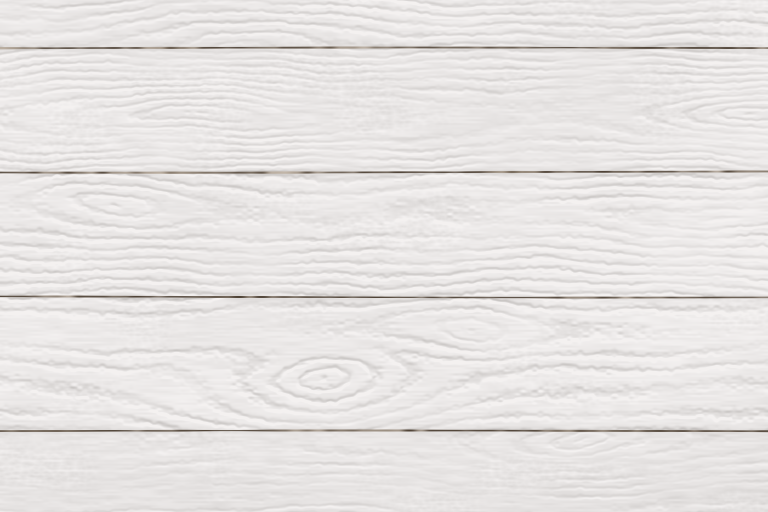
Give the GLSL for this texture, as a Shadertoy shader.

```glsl
// White painted wooden boards with raised grain, knots and dark seams.

const vec3 PAINT_LIGHT = vec3(0.955, 0.945, 0.943);
const vec3 PAINT_SHADE = vec3(0.71, 0.695, 0.685);
const vec3 SEAM_DARK   = vec3(0.30, 0.25, 0.20);
const vec3 SEAM_TAN    = vec3(0.71, 0.65, 0.58);

const int   SEAMS = 4;
const int   KNOTS_PER_BOARD = 2;
const float SEAM_HALF_WIDTH = 0.0019;
const float RELIEF_STEP     = 0.0025;
const float RELIEF_STRENGTH = 0.42;
const float GROOVE_TINT     = 0.15;
const float FIBRE_STRENGTH  = 0.16;
const float KNOT_BLEND      = 0.035;

// Per board, from the bottom up: rings per unit height and groove depth.
const float RINGS[5] = float[5](66.0, 49.0, 50.0, 70.0, 54.0);
const float DEPTH[5] = float[5](0.45, 1.0, 0.85, 0.6, 0.75);
const float SEAM_Y[4] = float[4](0.158, 0.420, 0.664, 0.906);

// Grain centres: x, y, sideways ring density, reach before grain runs straight.
const vec4 KNOTS[10] = vec4[10](
    vec4(1.12, 0.140, 0.30, 0.20), vec4(0.30, -0.10, 0.08, 0.90),
    vec4(0.625, 0.256, 0.45, 0.25), vec4(0.93, 0.355, 0.35, 0.14),
    vec4(0.244, 0.600, 0.27, 0.60), vec4(1.40, 0.580, 0.12, 0.40),
    vec4(0.39, 0.770, 0.12, 0.80), vec4(1.47, 0.775, 0.25, 0.35),
    vec4(0.45, 0.900, 0.30, 0.30), vec4(1.05, 0.880, 0.12, 0.50));

vec2 hash2(vec2 p) {
    vec3 q = fract(p.xyx * vec3(0.1031, 0.1030, 0.0973));
    q += dot(q, q.yzx + 33.33);
    return fract((q.xx + q.yz) * q.zy);
}

float smoothNoise(vec2 p) {
    vec2 i = floor(p), f = fract(p);
    f = f * f * (3.0 - 2.0 * f);
    vec2 e = vec2(0.0, 1.0);
    return mix(mix(hash2(i).x, hash2(i + e.yx).x, f.x),
               mix(hash2(i + e.xy).x, hash2(i + e.yy).x, f.x), f.y);
}

// Distance to the nearest scattered feature point.
float cellular(vec2 p) {
    vec2 cell = floor(p);
    float nearest = 2.0;
    for (int y = -1; y <= 1; y++)
        for (int x = -1; x <= 1; x++) {
            vec2 c = cell + vec2(x, y);
            nearest = min(nearest, length(c + hash2(c) - p));
        }
    return nearest;
}

float smoothMin(float a, float b, float k) {
    float h = max(k - abs(a - b), 0.0) / k;
    return min(a, b) - 0.25 * h * h * k;
}

// Ring distance around the knots of one board, bent by layered sines.
float grainField(vec2 p, int board) {
    float seed = float(board) * 2.7;
    p.y += 0.007 * sin(p.x * 7.0 + seed + 9.0 * p.y)
         + 0.004 * sin(p.x * 17.0 - 23.0 * p.y + seed * 2.0)
         + 0.0015 * sin(p.x * 41.0 + 50.0 * p.y + seed);
    p.x += 0.016 * sin(p.y * 34.0 + seed) + 0.007 * sin(p.y * 83.0 + p.x * 9.0);
    float field = 10.0;
    for (int i = 0; i < KNOTS_PER_BOARD; i++) {
        vec4 knot = KNOTS[board * KNOTS_PER_BOARD + i];
        vec2 d = p - knot.xy;
        d.x *= knot.z * knot.w / sqrt(knot.w * knot.w + d.x * d.x);
        field = smoothMin(field, length(d), KNOT_BLEND);
    }
    return field;
}

// Groove depth 0..1, uneven along the grain.
float groove(vec2 p, int board) {
    float phase = grainField(p, board) * RINGS[board];
    phase += 0.24 * (smoothNoise(p * vec2(90.0, 150.0)) - 0.5);
    float ring = 0.5 + 0.5 * cos(6.2832 * phase);
    float wear = smoothstep(0.15, 0.8, smoothNoise(p * vec2(6.0, 22.0) + 7.0));
    return pow(ring, 3.0) * mix(0.3, 1.0, wear) * DEPTH[board];
}

void mainImage(out vec4 fragColor, in vec2 fragCoord) {
    vec2 p = fragCoord / iResolution.y;
    float pixel = 1.0 / iResolution.y;

    // Board index and nearest seam
    int board = 0;
    float seamDist = 1.0, seamId = 0.0;
    for (int i = 0; i < SEAMS; i++) {
        float d = p.y - SEAM_Y[i] - 0.0012 * sin(p.x * 2.3 + float(i) * 2.0);
        if (d > 0.0) board = i + 1;
        if (abs(d) < seamDist) { seamDist = abs(d); seamId = float(i); }
    }

    // Grain relief lit from above
    vec2 up = vec2(0.0006, RELIEF_STEP);
    float slope = groove(p - up, board) - groove(p + up, board);
    float shade = 0.13 + RELIEF_STRENGTH * slope + GROOVE_TINT * groove(p, board);

    // Brushed fibres, paint pits and broad unevenness
    shade += FIBRE_STRENGTH * (smoothNoise(p * vec2(28.0, 260.0)) - 0.5);
    float rough = smoothstep(0.55, 0.85, smoothNoise(p * vec2(7.0, 13.0)));
    shade += 0.16 * rough * (0.45 - cellular(p * vec2(75.0, 110.0)));
    shade += 0.10 * (smoothNoise(p * vec2(2.5, 5.0) + 3.0) - 0.5);
    shade += 0.10 * smoothstep(0.25, 0.0, p.y);
    shade += 0.22 * exp(-seamDist * 170.0);
    vec3 color = mix(PAINT_LIGHT, PAINT_SHADE, clamp(shade, 0.0, 1.0));

    // Seams, partly filled with paint
    float wear = smoothNoise(vec2(p.x * 9.0, seamId * 5.0 + 0.5));
    float chips = smoothNoise(vec2(p.x * 45.0, seamId * 5.0 + 2.5));
    float halfWidth = SEAM_HALF_WIDTH * mix(0.65, 1.2, wear);
    float seam = 1.0 - smoothstep(halfWidth - 0.5 * pixel, halfWidth + 0.5 * pixel, seamDist);
    vec3 seamColor = mix(SEAM_DARK, SEAM_TAN, smoothstep(0.4, 1.0, 0.6 * wear + 0.5 * chips));
    color = mix(color, seamColor, seam * mix(1.0, 0.7, chips));

    fragColor = vec4(color, 1.0);
}
```
